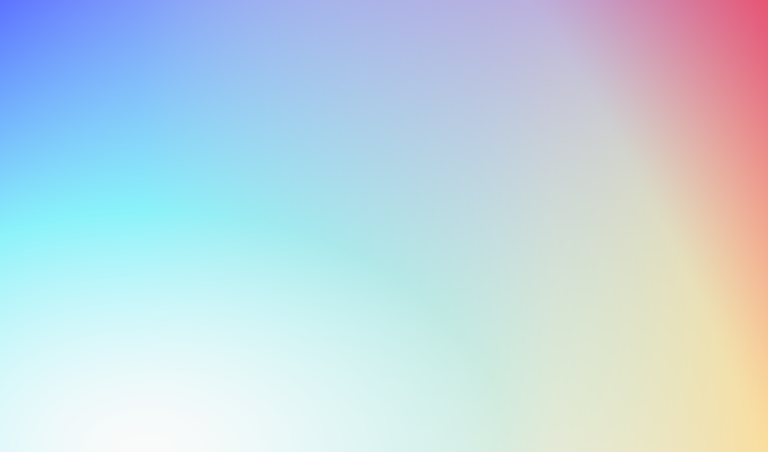
A WebGL 1 fragment shader for this background:

```glsl
precision highp float;

uniform vec2 u_resolution;

// Cool side
const vec3 BLUE = vec3(0.36, 0.45, 1.00);
const vec3 PERIWINKLE = vec3(0.58, 0.72, 0.97);
const vec3 CYAN = vec3(0.54, 0.95, 0.98);
const vec3 WHITE = vec3(0.98, 0.98, 0.98);

// Misty middle and warm side
const vec3 LAVENDER = vec3(0.74, 0.69, 0.86);
const vec3 IVORY = vec3(0.89, 0.92, 0.86);
const vec3 GOLD = vec3(0.98, 0.87, 0.62);
const vec3 ROSE = vec3(0.91, 0.33, 0.45);

// Layout, as fractions of the canvas
const vec2 GLOW_CENTER = vec2(0.19, 0.0);
const vec2 GLOW_RADII = vec2(0.47, 0.535);
const float GLOW_FALLOFF = 1.7;
const float RIDGE_BEND = 1.4;
const float SKY_FADE_WIDTH = 0.5;
const vec2 MIST_SPAN = vec2(0.18, 0.72);
const vec3 MIST_CURVE = vec3(0.75, 2.0, 1.0);
const float GOLD_START = 0.6;
const float ROSE_START = 0.98;
const float ROSE_LEAN = 0.29;
const float ROSE_CURVE = 1.3;

// Position of x between two limits, held to 0..1
float ramp(float from, float to, float x) {
  return clamp((x - from) / (to - from), 0.0, 1.0);
}

// Blue falling to a bright, arched cyan ridge
vec3 skyColor(vec2 uv) {
  float offset = uv.x - GLOW_CENTER.x;
  float ridge = GLOW_RADII.y - RIDGE_BEND * offset * offset;
  float fade = 1.0 - ramp(0.0, SKY_FADE_WIDTH, uv.x);
  vec3 zenith = mix(PERIWINKLE, BLUE, fade * fade);
  return mix(CYAN, zenith, ramp(ridge, 1.0, uv.y));
}

// Ivory rising to lavender, each channel at its own pace
vec3 mistColor(float y) {
  return mix(IVORY, LAVENDER, pow(vec3(y), MIST_CURVE));
}

// White strength inside the ellipse under the ridge
float glowAmount(vec2 uv) {
  float d = length((uv - GLOW_CENTER) / GLOW_RADII);
  return 1.0 - pow(min(d, 1.0), GLOW_FALLOFF);
}

// Gold gathers toward the right and thins near the top
float goldAmount(vec2 uv) {
  float u = ramp(GOLD_START, 1.0, uv.x);
  return u * u * (1.0 - pow(uv.y, 4.0));
}

// Rose spreads from the upper right behind a leaning edge
float roseAmount(vec2 uv) {
  float rise = pow(uv.y, ROSE_CURVE);
  float edge = ROSE_START - ROSE_LEAN * rise;
  return pow(ramp(edge, 1.0, uv.x), 1.2) * rise;
}

void main() {
  vec2 uv = gl_FragCoord.xy / u_resolution;

  // Cool field
  float mist = ramp(MIST_SPAN.x, MIST_SPAN.y, uv.x);
  vec3 color = mix(skyColor(uv), mistColor(uv.y), mist);
  color = mix(color, WHITE, glowAmount(uv));

  // Warm field
  color = mix(color, GOLD, goldAmount(uv));
  color = mix(color, ROSE, roseAmount(uv));

  gl_FragColor = vec4(color, 1.0);
}
```
